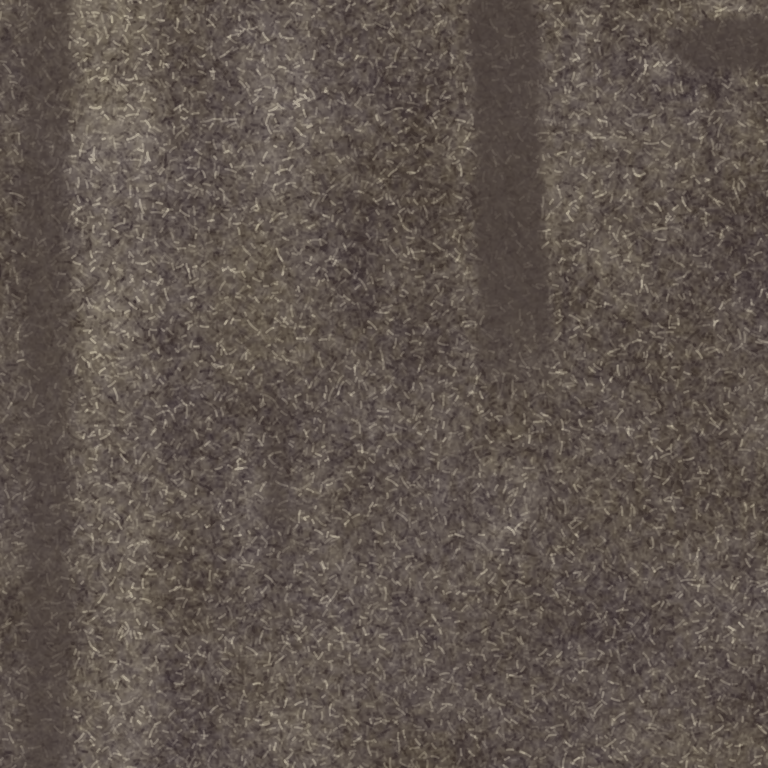
A WebGL 1 fragment shader for this texture:

```glsl
precision highp float;
uniform vec2 u_resolution;

float hash(vec2 p) {
  vec3 q = fract(vec3(p.xyx) * 0.1031);
  q += dot(q, q.yzx + 33.33);
  return fract((q.x + q.y) * q.z);
}

float noise(vec2 p) {
  vec2 i = floor(p), f = fract(p);
  f = f * f * (3.0 - 2.0 * f);
  return mix(mix(hash(i), hash(i + vec2(1, 0)), f.x),
             mix(hash(i + vec2(0, 1)), hash(i + vec2(1, 1)), f.x), f.y);
}

float fbm(vec2 p) {
  float sum = 0.0, gain = 0.5;
  for (int i = 0; i < 4; i++) {
    sum += gain * noise(p);
    p = mat2(1.6, 1.2, -1.2, 1.6) * p + 7.3;
    gain *= 0.5;
  }
  return sum;
}

// Short strands, one per cell; most are pale, some are dark
float fibres(vec2 uv, float cells, float seed) {
  vec2 p = uv * cells, home = floor(p);
  float sum = 0.0;
  for (int y = -1; y <= 1; y++) {
    for (int x = -1; x <= 1; x++) {
      vec2 cell = home + vec2(x, y), key = cell + seed;
      vec2 offset = p - cell - vec2(hash(key), hash(key + 41.7));
      float angle = 6.2832 * hash(key + 83.1);
      vec2 along = vec2(cos(angle), sin(angle));
      float halfLength = mix(0.12, 0.55, hash(key + 127.9));
      float t = clamp(dot(offset, along), -halfLength, halfLength);
      float bend = 0.25 * (t * t - 0.1);
      float d = length(offset - along * t - vec2(-along.y, along.x) * bend) / cells;
      float h = hash(key + 211.3);
      float strength = h < 0.25 ? -0.2 : 0.1 + 0.65 * pow((h - 0.25) / 0.75, 4.0);
      sum += strength * (1.0 - smoothstep(0.0004, 0.0026, d));
    }
  }
  return sum;
}

// Soft elliptical spot
float spot(vec2 p, vec2 centre, vec2 radius) {
  vec2 d = (p - centre) / radius;
  return exp(-dot(d, d));
}

// Upright stripe with soft sides
float stripe(float x, float left, float right, float soft) {
  return smoothstep(left - soft, left + soft, x)
       * (1.0 - smoothstep(right - soft, right + soft, x));
}

void main() {
  vec2 uv = gl_FragCoord.xy / u_resolution;
  vec2 p = uv + 0.022 * (vec2(fbm(uv * 22.0), fbm(uv * 22.0 + 50.0)) - 0.47);
  float high = smoothstep(0.4, 0.75, uv.y);

  // Worn grooves
  float lean = p.x + 0.035 * (uv.y - 1.0);
  float groove = stripe(lean, 0.61, 0.70, 0.012) * smoothstep(0.43, 0.62, p.y);
  groove += 0.75 * stripe(p.x, 0.035, 0.092, 0.014);
  groove += 0.25 * stripe(p.x, -0.1, 0.05, 0.02);
  groove += 0.75 * spot(p, vec2(0.362, 0.35), vec2(0.018, 0.07));
  float pit = length((p - vec2(0.97, 0.943)) / vec2(0.1, 0.038));
  groove += 1.0 - smoothstep(0.8, 1.1, pit);
  groove = clamp(groove, 0.0, 1.0);

  // Raised pale ridges and patches
  float ridge = 0.13 * stripe(p.x, 0.1, 0.2, 0.025);
  ridge += 0.11 * high * stripe(p.x, 0.09, 0.41, 0.015);
  ridge += 0.1 * smoothstep(0.65, 0.85, uv.y) * stripe(p.x, 0.34, 0.41, 0.015);
  ridge += 0.08 * high * stripe(lean, 0.70, 0.77, 0.02);
  ridge += 0.2 * spot(p, vec2(0.32, 0.33), vec2(0.025, 0.09));
  ridge += 0.14 * spot(p, vec2(0.41, 0.35), vec2(0.03, 0.08));
  ridge += 0.15 * spot(p, vec2(0.38, 0.08), vec2(0.05, 0.1));
  ridge += 0.18 * spot(p, vec2(0.14, 0.56), vec2(0.04, 0.06));
  ridge += 0.22 * spot(p, vec2(0.88, 0.715), vec2(0.025, 0.03));
  ridge += 0.2 * spot(p, vec2(0.81, 0.665), vec2(0.022, 0.014));
  float arc = length((p - vec2(0.635, 0.35)) / vec2(0.05, 0.045));
  ridge += 0.22 * exp(-14.0 * (arc - 1.0) * (arc - 1.0)) * smoothstep(0.61, 0.65, p.x);
  float rim = exp(-18.0 * (pit - 1.25) * (pit - 1.25));
  ridge += 0.4 * rim * smoothstep(0.9, 0.6, p.x + 0.8 * (0.93 - p.y));
  ridge += 0.3 * spot(p, vec2(0.85, 0.915), vec2(0.022, 0.016));
  ridge += 0.35 * spot(p, vec2(0.94, 0.99), vec2(0.04, 0.012));

  // Broad mottling and upright streaks
  float tone = 0.215 + ridge;
  tone += 0.42 * (fbm(uv * 11.0 + 3.0) - 0.47);
  tone += 0.2 * (fbm(vec2(uv.x * 30.0, uv.y * 3.0) + 19.0) - 0.47) * (0.4 + high);
  tone = mix(tone, 0.06, 0.85 * groove);

  // Fibres and fine grain, fainter inside the grooves
  float strands = fibres(uv, 62.0, 0.0) + fibres(uv, 88.0, 300.0)
                + fibres(uv, 118.0, 700.0);
  float grain = 0.34 * (noise(uv * 240.0) - 0.5) + 0.28 * (noise(uv * 120.0 + 9.0) - 0.5);
  float cover = mix(1.0, 0.3, groove);
  tone += cover * (strands * (0.8 + ridge) + grain);
  tone = clamp(tone, -0.12, 1.35);

  vec3 colour = vec3(0.28, 0.24, 0.225) + tone * vec3(0.29, 0.29, 0.25);
  float tint = noise(uv * 95.0 + 31.0) + noise(uv * 9.0 + 77.0) - 1.0;
  colour += 0.016 * cover * tint * vec3(0.4, 0.3, -1.0);
  gl_FragColor = vec4(colour, 1.0);
}
```
